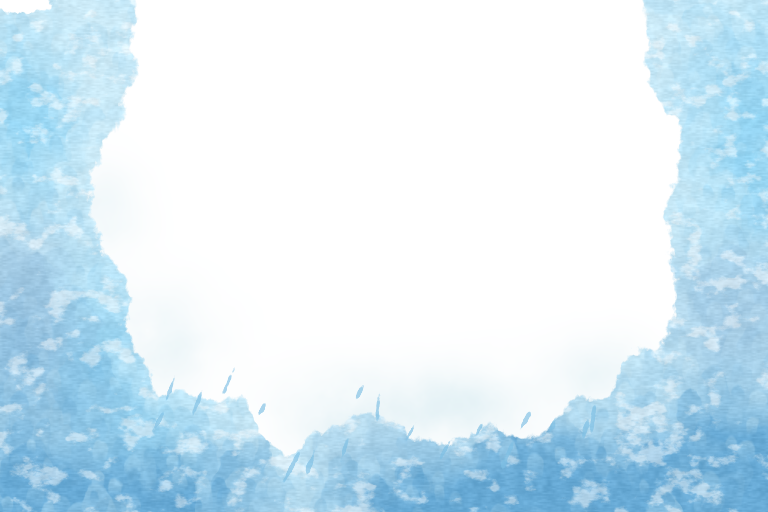
Give the GLSL for this background, as a Shadertoy shader.

```glsl
const float ASPECT = 1.5;
const vec3 PAPER = vec3(1.0);
const vec3 MIST = vec3(0.90, 0.95, 0.965);
const vec3 PALE = vec3(0.80, 0.92, 0.97);
const vec3 SKY = vec3(0.57, 0.83, 0.95);
const vec3 DUSTY = vec3(0.61, 0.77, 0.88);
const vec3 DEEP = vec3(0.40, 0.66, 0.83);
const float EDGE_ROUGHNESS = 0.035;
const float DAB_OPACITY = 0.62;
const float GRAIN = 0.055;
const int DAB_LAYERS = 4;
const int STROKES = 18;

float hash(vec2 p) {
    vec3 q = fract(vec3(p.xyx) * 0.1031);
    q += dot(q, q.yzx + 33.33);
    return fract((q.x + q.y) * q.z);
}

float noise(vec2 p) {
    vec2 i = floor(p), f = fract(p);
    f = f * f * (3.0 - 2.0 * f);
    return mix(mix(hash(i), hash(i + vec2(1, 0)), f.x),
               mix(hash(i + vec2(0, 1)), hash(i + vec2(1, 1)), f.x), f.y);
}

float fbm(vec2 p) {
    float sum = 0.0, amp = 0.5;
    for (int i = 0; i < 5; i++) {
        sum += amp * noise(p);
        p = mat2(1.6, 1.2, -1.2, 1.6) * p + 7.3;
        amp *= 0.5;
    }
    return sum;
}

float bump(float x, float centre, float width) {
    float q = (x - centre) / width;
    return exp(-q * q);
}

float glow(vec2 p, vec2 centre, vec2 size) {
    vec2 q = (p - centre) / size;
    return exp(-dot(q, q));
}

// Outline of the painted border
float leftEdge(float y) {
    return 0.255 + 0.05 * (1.0 - smoothstep(0.2, 0.4, y)) - 0.09 * bump(y, 0.61, 0.13);
}

float rightEdge(float y) {
    return 1.256 + 0.06 * (1.0 - smoothstep(0.76, 0.88, y)) + 0.018 * bump(y, 0.72, 0.05)
         - 0.027 * bump(y, 0.58, 0.05) - 0.06 * (1.0 - smoothstep(0.27, 0.4, y));
}

float bottomEdge(float x) {
    return 0.145 + 0.075 * (1.0 - smoothstep(0.47, 0.53, x)) - 0.045 * bump(x, 0.566, 0.03)
         + 0.05 * bump(x, 0.72, 0.06) + 0.03 * bump(x, 0.96, 0.03)
         + 0.065 * smoothstep(1.05, 1.12, x) + 0.11 * smoothstep(1.17, 1.25, x);
}

// Pigment by place, varied by a random value
vec3 pigment(vec2 p, float rnd) {
    float vary = rnd - 0.5;
    float sky = glow(p, vec2(0.05, 0.74), vec2(0.09, 0.16))
              + 0.8 * glow(p, vec2(0.20, 0.33), vec2(0.09, 0.16))
              + glow(p, vec2(1.48, 0.70), vec2(0.12, 0.24))
              + 0.7 * glow(p, vec2(0.30, 0.13), vec2(0.10, 0.10));
    float dusty = glow(p, vec2(0.04, 0.38), vec2(0.10, 0.19))
                + 0.8 * glow(p, vec2(1.44, 0.38), vec2(0.14, 0.14))
                + 0.4 * glow(p, vec2(0.76, 0.12), vec2(0.18, 0.08));
    float deep = (1.0 - smoothstep(0.0, 0.21, p.y)) * (1.0 - 0.75 * bump(p.x, 0.59, 0.13))
               + 0.5 * glow(p, vec2(0.08, 0.22), vec2(0.15, 0.14))
               + 0.7 * glow(p, vec2(1.42, 0.14), vec2(0.23, 0.13))
               + 0.3 * glow(p, vec2(1.06, 0.08), vec2(0.14, 0.10));
    vec3 col = mix(PALE, SKY, clamp(sky + 0.7 * vary, 0.0, 1.0));
    col = mix(col, DUSTY, clamp(dusty + 0.4 * vary, 0.0, 1.0));
    return mix(col, DEEP, clamp(deep * (1.0 + 1.1 * vary), 0.0, 1.0));
}

void mainImage(out vec4 fragColor, in vec2 fragCoord) {
    vec2 p = fragCoord / iResolution.xy * vec2(ASPECT, 1.0);
    float soft = 1.5 / iResolution.y;
    vec2 warp = vec2(fbm(p * 14.0), fbm(p * 14.0 + 41.0)) - 0.48;
    float fine = fbm(p * vec2(70.0, 55.0)) - 0.48;

    // Faint mist on the paper
    float mist = 0.5 * glow(p, vec2(0.20, 0.59), vec2(0.08, 0.09))
               + 0.7 * glow(p, vec2(0.30, 0.33), vec2(0.12, 0.10))
               + 0.9 * glow(p, vec2(0.68, 0.19), vec2(0.13, 0.08))
               + 0.9 * glow(p, vec2(0.90, 0.20), vec2(0.14, 0.08))
               + 0.6 * glow(p, vec2(1.18, 0.27), vec2(0.11, 0.07));
    vec3 col = mix(PAPER, MIST, clamp(mist * (0.8 + 1.2 * warp.x), 0.0, 1.0));

    // Overlapping dabs with crisp tops and fading bases
    vec3 wash = pigment(p + 0.08 * warp, 0.5 + warp.y);
    float size = 0.17;
    for (int layer = 0; layer < DAB_LAYERS; layer++) {
        for (int k = 0; k < 9; k++) {
            vec2 cell = floor(p / size) + vec2(k % 3 - 1, k / 3 - 1);
            vec2 seed = cell + 37.0 * float(layer + 1);
            float rnd = hash(seed + 5.0);
            vec2 centre = (cell + vec2(hash(seed), hash(seed + 19.0))) * size;
            vec2 q = (p + 0.45 * size * warp + 0.006 * fine - centre) * vec2(1.3, 0.85);
            float radius = size * mix(0.35, 0.65, rnd);
            float dab = smoothstep(0.0, 0.003 + soft, radius - length(q));
            dab *= smoothstep(-radius, 0.6 * radius, q.y);
            wash = mix(wash, pigment(centre, hash(seed + 71.0)), dab * DAB_OPACITY);
        }
        size *= 0.62;
    }

    // Dry brush scratches and woven grain
    float dry = smoothstep(0.54, 0.72, fbm(p * vec2(28.0, 40.0) + 9.0));
    wash = mix(wash, PAPER, 0.45 * dry);
    float weave = noise(p * vec2(110.0, 330.0)) - 0.5;
    wash += GRAIN * (weave + 1.5 * fine);

    // Ragged border, with bare paper in the upper left corner
    float depth = max(max(leftEdge(p.y) - p.x, p.x - rightEdge(p.y)), bottomEdge(p.x) - p.y);
    depth += EDGE_ROUGHNESS * (1.6 * warp.x + 0.8 * fine);
    float cover = smoothstep(-soft, soft + 0.003, depth);
    float bare = glow(p, vec2(0.04, 1.0), vec2(0.07, 0.03)) + 0.5 * fine;
    cover *= 1.0 - smoothstep(0.40, 0.50, bare);
    col = mix(col, wash, cover);

    // Slanted flicks along the lower border
    for (int i = 0; i < STROKES; i++) {
        float id = float(i);
        float x = mix(0.27, 1.2, (id + hash(vec2(id, 3.0))) / float(STROKES));
        vec2 q = p - vec2(x, bottomEdge(x) + mix(-0.06, 0.045, hash(vec2(id, 8.0))));
        q.x -= q.y * mix(0.1, 0.6, hash(vec2(id, 12.0)));
        float reach = mix(0.010, 0.028, hash(vec2(id, 15.0)));
        float flick = 1.0 - length(q / vec2(0.005, reach)) + 1.6 * fine;
        col = mix(col, mix(SKY, DEEP, 0.5), 0.65 * smoothstep(0.0, 0.4, flick));
    }
    fragColor = vec4(clamp(col, 0.0, 1.0), 1.0);
}
```
